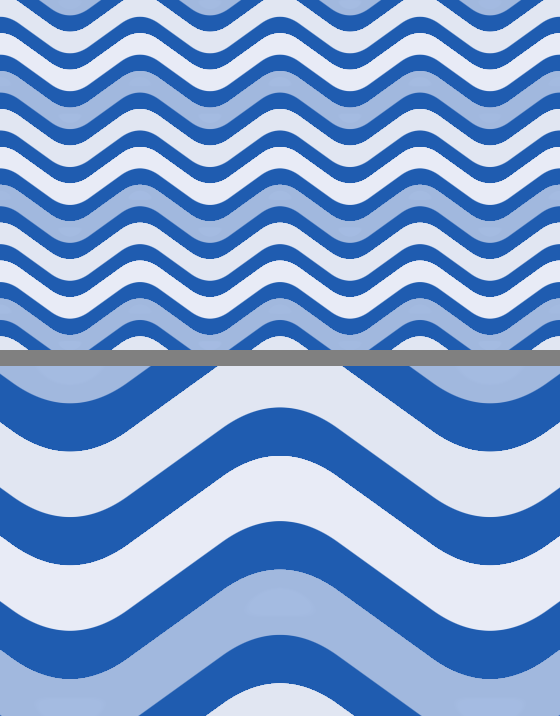
Top, the full canvas; bottom, a detail of the centre.
Give the GLSL for this pattern, as a Shadertoy shader.

```glsl
// Rounded zigzag stripes: blue lines between pale blue, grey and white bands.

float hash(vec2 p) {
    vec3 q = fract(vec3(p.xyx) * 0.1031);
    q += dot(q, q.yzx + 33.33);
    return fract((q.x + q.y) * q.z);
}

// Drop below the crest: straight flanks joined by parabolic bends
float zigzagDrop(float x) {
    float fromCrest = abs(x - 0.4 * round(x / 0.4));
    float fromTurn = min(fromCrest, 0.2 - fromCrest);
    float bend = 0.055;
    float curve = fromTurn < bend ? fromTurn * fromTurn / (2.0 * bend)
                                  : fromTurn - 0.5 * bend;
    float drop = 0.72 * curve;
    return fromCrest < 0.1 ? drop : 0.1044 - drop;
}

vec3 bandColor(float index) {
    float kind = mod(index, 3.0);
    if (kind < 0.5) return vec3(0.63, 0.72, 0.87);
    if (kind < 1.5) return vec3(0.882, 0.902, 0.949);
    return vec3(0.91, 0.92, 0.963);
}

void mainImage(out vec4 fragColor, in vec2 fragCoord) {
    vec2 p = fragCoord / iResolution.y;
    p.x -= 0.5 * iResolution.x / iResolution.y;

    // Stripe coordinate: one unit is a band plus the line below it
    float stripe = (1.0 - p.y - zigzagDrop(p.x) - 0.202) / 0.1083;
    float index = floor(stripe);
    float across = fract(stripe);
    vec3 color = bandColor(index);

    // Faint lighter patches at the bends of the pale blue bands
    float turn = round(p.x / 0.2);
    vec2 patchPos = vec2((p.x - turn * 0.2) / 0.034, (across - 0.29) / 0.13);
    float fade = 1.0 - smoothstep(0.8, 1.1, length(patchPos));
    float strength = 0.008 + 0.008 * hash(vec2(turn + 20.0, index + 20.0));
    color += fade * strength * (1.0 - step(0.5, mod(index, 3.0)));

    // Blue lines with smoothed edges
    float edge = abs(across - 0.2885) - 0.2885;
    float soft = 0.6 * fwidth(stripe);
    color = mix(color, vec3(0.12, 0.36, 0.69), smoothstep(-soft, soft, edge));

    fragColor = vec4(color, 1.0);
}
```
